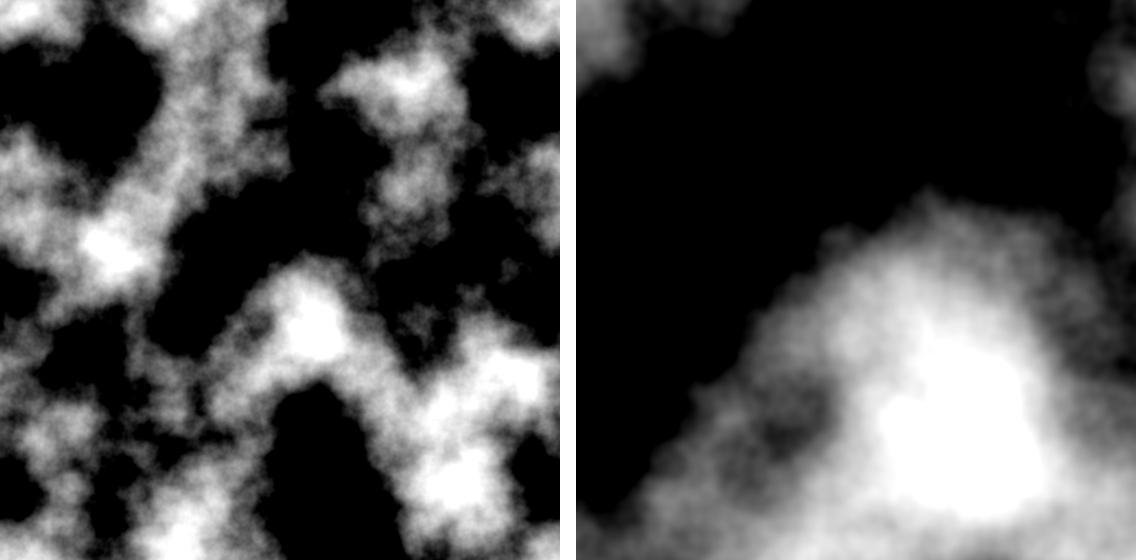
Left, the full canvas; right, a detail of the centre.
Give the GLSL for this texture, as a Shadertoy shader.

```glsl
float hashAngle(ivec2 cell, int seed) {
    uint h = uint(cell.x) * 374761393u + uint(cell.y) * 668265263u + uint(seed) * 2246822519u;
    h = (h ^ (h >> 15)) * 2654435761u;
    h = (h ^ (h >> 13)) * 3266489917u;
    h ^= h >> 16;
    return float(h & 65535u) / 65536.0 * 6.2831853;
}

// Slope contribution of one lattice corner, wrapped so the field tiles
float cornerSlope(ivec2 cell, ivec2 corner, vec2 local, int period, int seed) {
    float angle = hashAngle((cell + corner) % period, seed);
    return dot(vec2(cos(angle), sin(angle)), local - vec2(corner));
}

float gradientNoise(vec2 p, int period, int seed) {
    ivec2 cell = ivec2(floor(p));
    vec2 f = fract(p);
    vec2 blend = f * f * f * (f * (f * 6.0 - 15.0) + 10.0);
    float bottom = mix(cornerSlope(cell, ivec2(0, 0), f, period, seed),
                       cornerSlope(cell, ivec2(1, 0), f, period, seed), blend.x);
    float top = mix(cornerSlope(cell, ivec2(0, 1), f, period, seed),
                    cornerSlope(cell, ivec2(1, 1), f, period, seed), blend.x);
    return mix(bottom, top, blend.y);
}

// Halving octaves, each shifted so the lattices do not line up
float cloudField(vec2 uv) {
    float sum = 0.0;
    float amplitude = 1.0;
    int period = 4;
    for (int octave = 0; octave < 6; octave++) {
        vec2 shift = fract(float(octave) * vec2(0.618, 0.382) + 0.27);
        sum += amplitude * gradientNoise(uv * float(period) + shift, period, octave + 11);
        amplitude *= 0.5;
        period *= 2;
    }
    return sum;
}

void mainImage(out vec4 fragColor, in vec2 fragCoord) {
    vec2 uv = fragCoord / iResolution.xy;

    // Cut the lower part to black, then ease the bright cores towards white
    float density = max(cloudField(uv) * 4.0 + 0.45, 0.0);
    float brightness = min(density * (0.54 - 0.055 * density), 1.0);

    fragColor = vec4(vec3(brightness), 1.0);
}
```
